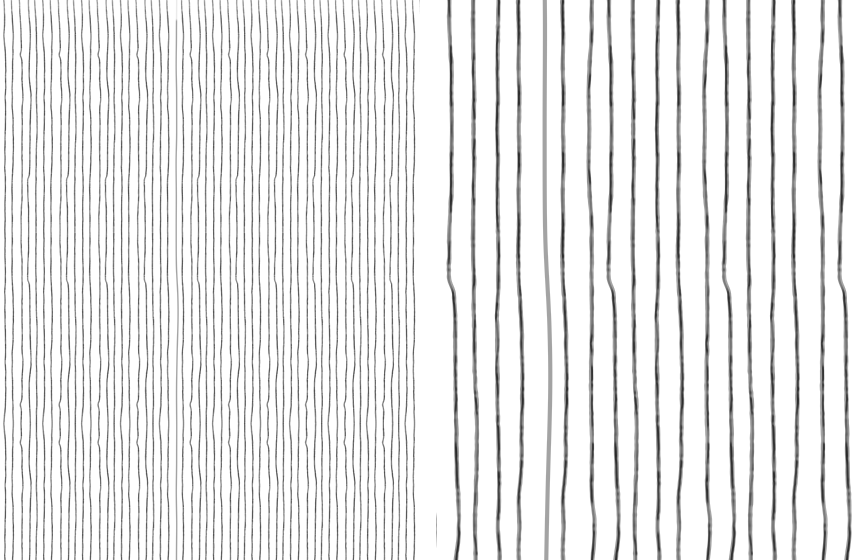
Left: the whole. Right: its middle third, enlarged.
This pattern is drawn by a WebGL 1 fragment shader. Its source:

```glsl
precision highp float;

uniform vec2 u_resolution;

// Layout units: the canvas is 576 wide and 768 high
const float WIDTH = 576.0;
const float HEIGHT = 768.0;
const float SPACING = 10.3;   // distance between strands in a group
const float FOLD_TOP = 49.0;  // first height where the strands mirror
const float FOLD_LENGTH = 266.0;
const float SEAM = 242.0;     // upright join between two sheets
const float SOFTNESS = 1.08;  // filter width in pixels

float hash(float n, float seed) {
  return fract(sin(n * 12.9898 + seed * 78.233) * 43758.5);
}

// Smooth noise along a line, from -1 to 1
float noise(float t, float seed) {
  float cell = floor(t);
  float f = smoothstep(0.0, 1.0, t - cell);
  return mix(hash(cell, seed), hash(cell + 1.0, seed), f) * 2.0 - 1.0;
}

float bump(float t, float center, float spread) {
  float k = (t - center) / spread;
  return exp(-k * k);
}

// Share of the filter covered by a bar of the given half width
float coverage(float d, float halfWidth, float blur) {
  float right = min(d + 0.5 * blur, halfWidth);
  float left = max(d - 0.5 * blur, -halfWidth);
  return max(right - left, 0.0) / blur;
}

// Position along a strand, reflected back and forth down the canvas
float foldedHeight(float y) {
  float s = FOLD_LENGTH - abs(mod(y - FOLD_TOP, 2.0 * FOLD_LENGTH) - FOLD_LENGTH);
  return y < FOLD_TOP ? y - FOLD_TOP : s;
}

// Sideways drift of a strand, with the kinks of its own index
float drift(float s, float index) {
  float x = 1.1 * noise(s / 42.0, index + 3.0) + 0.35 * noise(s / 14.0, index + 11.0);
  x += 0.1 * noise(s / 4.0, index + 17.0) + 0.04 * min(s, 0.0);
  if (index < 0.5) {
    x += 1.6 * bump(s, 84.0, 16.0) - 2.0 * bump(s, 26.0, 5.0);
  } else if (index < 1.5) {
    x += 1.5 * bump(s, 84.0, 18.0) + 1.0 - 2.0 * smoothstep(190.0, 199.0, s);
  } else if (index > 2.5 && index < 3.5) {
    x -= 1.0 * bump(s, 0.0, 10.0);
  }
  return x;
}

// Rough grey thread with a darker core that wanders sideways
float strandInk(float d, float s, float seed, float blur) {
  float grain = noise(s / 1.6, seed + 61.0);
  float halfWidth = 0.97 + 0.06 * noise(s / 5.0, seed + 21.0) + 0.06 * grain;
  float tone = 0.38 + 0.04 * noise(s / 9.0, seed + 31.0) + 0.03 * grain;
  float side = 0.42 * noise(s / 12.0, seed + 41.0) + 0.08 * grain;
  float dash = smoothstep(-0.7, 0.4, noise(s / 7.0, seed + 51.0) + 0.25 * grain);
  float body = tone * coverage(d, halfWidth, blur);
  float core = mix(0.16, 0.4, dash) * coverage(d - side, 0.46, blur);
  float fade = 1.0 - 0.3 * smoothstep(-15.0, -45.0, s);
  return (body + core) * fade;
}

// Repeating groups of five strands, aligned to an anchor
float sheetInk(float x, float s, float anchor, float tile, float blur) {
  float ink = 0.0;
  for (int i = 0; i < 5; i++) {
    float index = float(i);
    float center = anchor + SPACING * index + drift(s, index);
    float d = mod(x - center + 0.5 * tile, tile) - 0.5 * tile;
    ink = max(ink, strandInk(d, s, index, blur));
  }
  return ink;
}

// Flat pale strand at the join, nearly gone at the top
float seamInk(float x, float y, float blur) {
  float d = x - SEAM - 0.5 * noise(y / 45.0, 7.0) - 2.0 * bump(y, 430.0, 50.0);
  float tone = mix(0.08, 0.36, smoothstep(25.0, 30.0, y));
  return tone * coverage(d, 0.95, blur);
}

void main() {
  float pixel = WIDTH / u_resolution.x;
  float blur = SOFTNESS * pixel;
  float x = gl_FragCoord.x * pixel;
  float y = HEIGHT * (1.0 - gl_FragCoord.y / u_resolution.y);
  float s = foldedHeight(y);

  // The right sheet starts its groups afresh after the join
  float ink;
  if (abs(x - SEAM) < 5.0) {
    ink = seamInk(x, y, blur);
  } else if (x < SEAM) {
    ink = sheetInk(x, s, 29.6, 53.3, blur);
  } else {
    ink = sheetInk(x, s, 262.5, 52.8, blur);
  }
  gl_FragColor = vec4(vec3(1.0 - clamp(ink, 0.0, 1.0)), 1.0);
}
```
